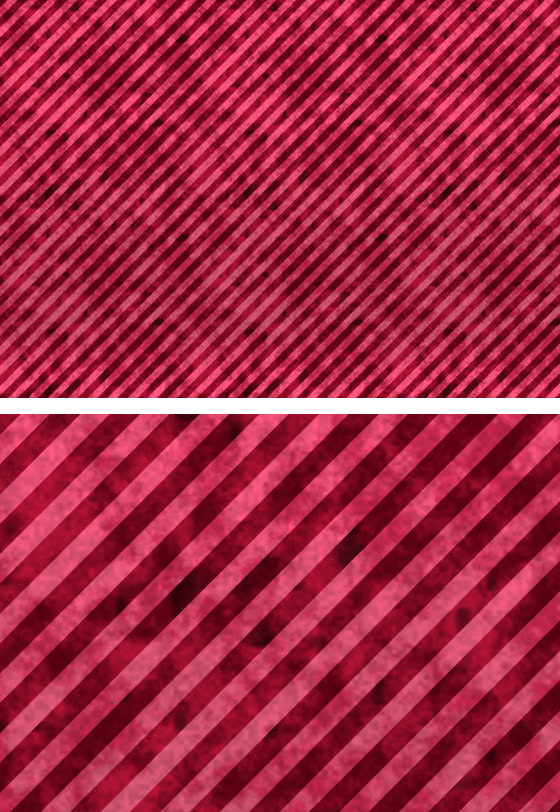
Top: the whole. Bottom: its middle third, enlarged.
This pattern is drawn by a Shadertoy shader. Its source:

```glsl
// Worn diagonal stripes in crimson and pink, built from a square grunge tile.
#define TILES_DOWN 2.0
#define STRIPES vec2(10.0, 10.0)  // stripes per tile, across and down
#define DARK_CENTRE 0.14          // phase of the dark stripe's middle
#define DARK_SHARE 0.51
#define DEEP vec3(0.36, 0.005, 0.07)
#define CRIMSON vec3(0.66, 0.07, 0.195)
#define ROSE vec3(0.74, 0.14, 0.28)
#define PINK vec3(0.92, 0.31, 0.46)
#define FADED vec3(0.80, 0.32, 0.43)
#define SPOT_DEPTH 0.50
#define GRAIN 0.20

float hash(vec2 p) {
    vec3 q = fract(p.xyx * vec3(0.1031, 0.1030, 0.0973));
    q += dot(q, q.yzx + 33.33);
    return fract((q.x + q.y) * q.z);
}

// Value noise that wraps once per tile.
float tileNoise(vec2 uv, float cells, float seed) {
    vec2 p = uv * cells;
    vec2 cell = floor(p);
    vec2 f = fract(p);
    f = f * f * (3.0 - 2.0 * f);
    vec2 a = mod(cell, cells) + seed;
    vec2 b = mod(cell + 1.0, cells) + seed;
    return mix(mix(hash(a), hash(vec2(b.x, a.y)), f.x),
               mix(hash(vec2(a.x, b.y)), hash(b), f.x), f.y);
}

float grunge(vec2 uv, float cells, float seed) {
    float sum = 0.0;
    float total = 0.0;
    float weight = 1.0;
    for (int i = 0; i < 5; i++) {
        sum += weight * tileNoise(uv, cells, seed);
        total += weight;
        seed += 19.7;
        cells *= 2.0;
        weight *= 0.75;
    }
    return sum / total;
}

void mainImage(out vec4 fragColor, in vec2 fragCoord) {
    vec2 canvas = vec2(fragCoord.x, iResolution.y - fragCoord.y) / iResolution.y;
    vec2 uv = canvas * TILES_DOWN;

    // Stripe mask, one on the light bands
    float phase = dot(uv, STRIPES) - DARK_CENTRE;
    float fromDark = abs(fract(phase + 0.5) - 0.5);
    float edge = 0.6 * length(STRIPES) * TILES_DOWN / iResolution.y;
    float light = smoothstep(-edge, edge, fromDark - 0.5 * DARK_SHARE);

    // Tiled wear: mottling, small flecks and scattered dark spots
    float mottle = grunge(uv, 7.0, 3.0);
    float fleck = grunge(uv, 14.0, 71.0);
    float grain = tileNoise(uv, 120.0, 37.0) - 0.5;
    float wear = 0.5 * (mottle + fleck);
    float spot = smoothstep(0.80, 1.0, tileNoise(uv, 21.0, 137.0));

    // Broad fading across the lower part of the canvas
    float fade = smoothstep(0.25, 0.68, canvas.y)
               * (1.0 - smoothstep(0.80, 0.97, canvas.y));

    vec3 darkBand = mix(DEEP, CRIMSON, smoothstep(0.34, 0.66, wear));
    darkBand *= 1.0 - SPOT_DEPTH * spot;
    vec3 lightBand = mix(ROSE, mix(PINK, FADED, fade), smoothstep(0.34, 0.56, wear));
    vec3 color = mix(darkBand, lightBand, light);
    color *= 1.0 + GRAIN * grain + 0.25 * (fleck - 0.5);
    color *= mix(1.02, 0.97, fade);
    fragColor = vec4(clamp(color, 0.0, 1.0), 1.0);
}
```
